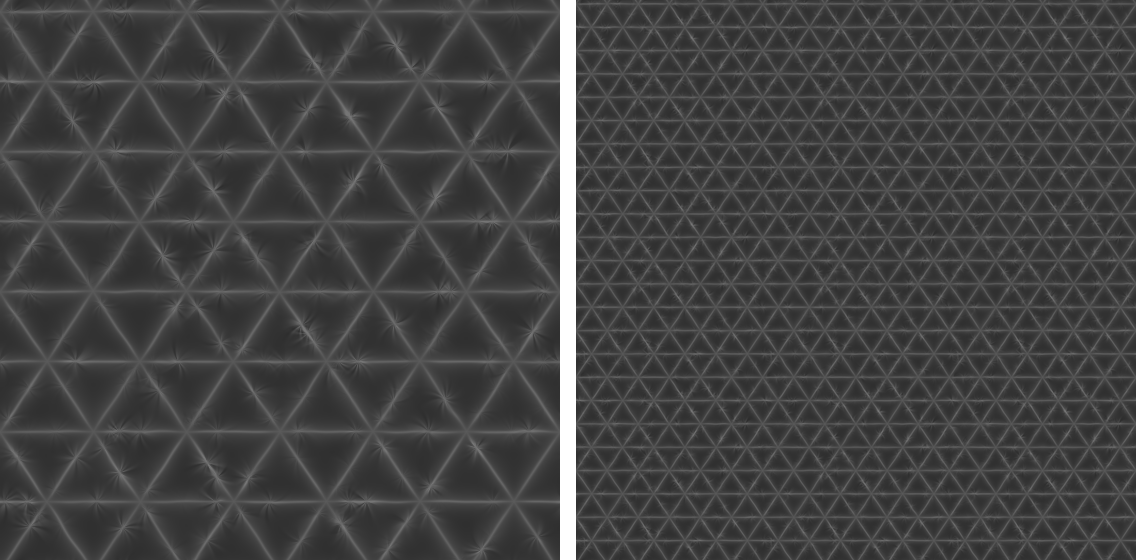
Left, the tile; right, the same tile 3 across and 3 down.
Reproduce this pattern procedurally as a Shadertoy shader.

```glsl
// Shibori-style triangle lattice: pale fold lines on charcoal cloth, six
// triangles across and eight rows down. Barycentric weights give the line
// distances; hashed bursts on every edge add feathered dye streaks.

const float TAU = 6.2831853;

float hash(vec2 p) {
    vec3 q = fract(p.xyx * 0.1031);
    q += dot(q, q.yzx + 33.33);
    return fract((q.x + q.y) * q.z);
}

// Value noise on the unit square, wrapping after a whole number of cells
float wrapNoise(vec2 uv, float cells, float seed) {
    vec2 p = uv * cells, i = floor(p), f = p - i;
    f = f * f * (3.0 - 2.0 * f);
    vec2 a = mod(i, cells) + seed, b = mod(i + 1.0, cells) + seed;
    return mix(mix(hash(a), hash(vec2(b.x, a.y)), f.x),
               mix(hash(vec2(a.x, b.y)), hash(b), f.x), f.y);
}

// Smooth random spokes around a full turn
float spokes(float angle, float count, vec2 seed) {
    float x = angle / TAU * count, i = floor(x), f = x - i;
    f = f * f * (3.0 - 2.0 * f);
    float a = hash(vec2(mod(i, count), 0.0) + seed);
    float b = hash(vec2(mod(i + 1.0, count), 0.0) + seed);
    return mix(a, b, f);
}

// Feathered streaks from one burst; offset is in canvas units
float burst(vec2 offset, vec2 seed) {
    float r = length(offset) + 1e-5;
    float angle = atan(offset.y, offset.x) + (hash(seed + 5.0) - 0.5) * r * 25.0;
    float reach = mix(0.012, 0.03, spokes(angle, 11.0, seed + 61.0));
    float ray = spokes(angle, 27.0, seed) - 0.36;
    float feather = ray * smoothstep(0.0, 0.009, r) * exp(-r * r / (reach * reach));
    return 0.19 * feather + 0.035 * exp(-r * r / 0.00012);
}

void mainImage(out vec4 fragColor, in vec2 fragCoord) {
    vec2 uv = fragCoord / iResolution.xy;

    // Slight wobble of the cloth
    vec2 wobble = vec2(wrapNoise(uv, 24.0, 11.0), wrapNoise(uv, 24.0, 83.0)) - 0.5;
    vec2 grid = vec2(6.0, 8.0);
    vec2 p = (uv + 0.003 * wobble) * grid - vec2(0.5, 5.0 / 6.0);

    // Skewed lattice cell, split into an upward and a downward triangle
    vec2 skew = vec2(p.x - 0.5 * p.y, p.y);
    vec2 cell = floor(skew), f = skew - cell;
    vec2 base = vec2(cell.x + 0.5 * cell.y, cell.y);
    vec2 e1 = vec2(1.0, 0.0), e2 = vec2(0.5, 1.0);
    bool up = f.x + f.y < 1.0;
    float side = up ? 1.0 : -1.0;
    vec2 corner[3];
    corner[0] = base + (up ? vec2(0.0) : e1 + e2);
    corner[1] = base + (up ? e1 : e2);
    corner[2] = base + (up ? e2 : e1);
    vec3 weight = up ? vec3(1.0 - f.x - f.y, f) : vec3(f.x + f.y - 1.0, 1.0 - f);
    vec3 dist = weight * 0.134;

    float core = 0.0, streaks = 0.0;
    for (int i = 0; i < 3; i++) {
        int j = (i + 1) % 3, k = (i + 2) % 3;
        vec2 middle = 0.5 * (corner[j] + corner[k]);
        vec2 along = (corner[k] - corner[j]) * side;
        vec2 id = floor(mod(middle * 4.0 + 0.5, grid * 4.0));

        // Thin fold line, duller where lines meet
        float toCorner = min(weight[j], weight[k]);
        float glow = mix(0.2, 0.75 + 0.4 * hash(id + 140.0), smoothstep(0.0, 0.25, toCorner));
        core = max(core, glow * exp(-dist[i] * dist[i] / 0.0000075));

        // Bursts scattered along the edge, fading towards the other two
        float inside = smoothstep(0.0, 0.022, min(dist[j], dist[k]));
        for (int n = 0; n < 3; n++) {
            vec2 seed = id * vec2(31.0, 7.0) + float(n) * vec2(17.0, 293.0);
            vec2 center = middle + along * (hash(seed + 3.0) - 0.5) * 0.85;
            float strength = hash(seed + 9.0);
            streaks += inside * strength * strength * burst((p - center) / grid, seed);
        }
    }

    // Soft dye halo around the folds, with uneven width
    float spread = 0.0135 * (0.75 + 0.5 * wrapNoise(uv, 18.0, 37.0));
    vec3 fall = exp(-3.0 * dist / spread);
    float halo = pow(fall.x + fall.y + fall.z, 1.0 / 3.0);

    float mottle = 0.012 * (wrapNoise(uv, 30.0, 51.0) - 0.5);
    float tone = 0.184 + 0.122 * halo + 0.085 * core + streaks + mottle;
    fragColor = vec4(vec3(clamp(tone, 0.16, 0.46)), 1.0);
}
```
